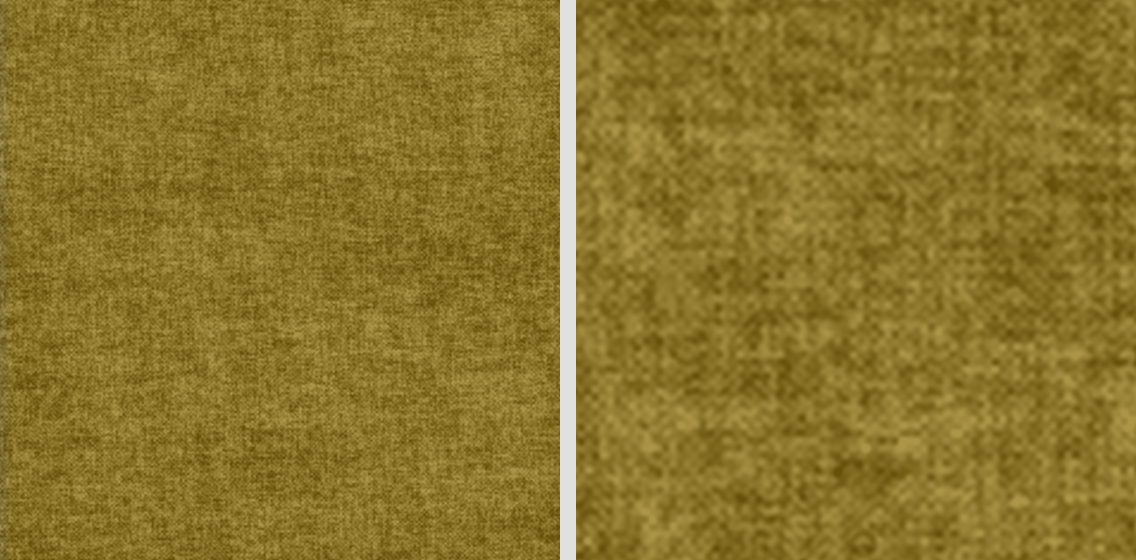
Left: the whole. Right: its middle third, enlarged.
A WebGL 2 fragment shader for this texture:

```glsl
#version 300 es
precision highp float;

uniform vec2 u_resolution;
out vec4 fragColor;

const float TAU = 6.2831853;

float hash(vec2 cell) {
    return fract(sin(dot(cell, vec2(127.1, 311.7))) * 43758.5453);
}

// Smooth value noise, centred on zero
float noise(vec2 p) {
    vec2 cell = floor(p);
    vec2 f = fract(p);
    vec2 w = f * f * (3.0 - 2.0 * f);
    float low = mix(hash(cell), hash(cell + vec2(1.0, 0.0)), w.x);
    float high = mix(hash(cell + vec2(0.0, 1.0)), hash(cell + vec2(1.0, 1.0)), w.x);
    return mix(low, high, w.y) - 0.5;
}

// Sum of octaves for broad uneven dyeing
float clouds(vec2 p, float gain) {
    float sum = 0.0;
    float amplitude = 1.0;
    for (int i = 0; i < 4; i++) {
        sum += amplitude * noise(p);
        p = p * 2.1 + vec2(17.3, 9.1);
        amplitude *= gain;
    }
    return sum;
}

// Yarn streaks along x: short slubs mixed with longer, fainter ones
float yarn(vec2 p, float threads, float slubs) {
    float shortSlub = noise(p * vec2(slubs, threads));
    float longSlub = noise(p * vec2(slubs * 0.35, threads * 0.8) + 41.7);
    return shortSlub + 0.5 * longSlub;
}

// Over-and-under relief of a plain weave, with wandering threads
float weave(vec2 p, float threads) {
    vec2 wander = 0.6 * vec2(noise(p * 24.0), noise(p * 24.0 + 63.0));
    vec2 phase = TAU * (p * threads + wander);
    return sin(phase.x) * sin(phase.y);
}

vec3 dye(float tone) {
    const vec3 shade = vec3(0.435, 0.345, 0.058);
    const vec3 ochre = vec3(0.537, 0.455, 0.163);
    const vec3 straw = vec3(0.650, 0.560, 0.258);
    return tone < 0.5
        ? mix(shade, ochre, tone * 2.0)
        : mix(ochre, straw, tone * 2.0 - 1.0);
}

void main() {
    vec2 uv = gl_FragCoord.xy / u_resolution;

    // Crossing yarns and fibre grain
    float weft = yarn(uv, 215.0, 62.0);
    float warp = yarn(uv.yx + 7.3, 220.0, 70.0);
    float grain = noise(uv * 235.0 + 29.0);
    float relief = weave(uv, 112.0);

    // Broad tonal drift
    float drift = clouds(uv * vec2(6.0, 8.0) + 3.7, 0.75);

    float tone = 0.51 + 0.52 * weft + 0.48 * warp + 0.62 * grain;
    tone += 0.13 * relief + 0.22 * drift;

    // Slight falloff on the right and a faded left selvedge
    tone -= 0.12 * smoothstep(0.94, 1.0, uv.x);
    vec3 color = dye(clamp(tone, -0.15, 1.12));
    float faded = 1.0 - smoothstep(0.0, 0.025, uv.x);
    color = mix(color, vec3(dot(color, vec3(0.3, 0.6, 0.1))), 0.2 * faded);

    fragColor = vec4(color, 1.0);
}
```
